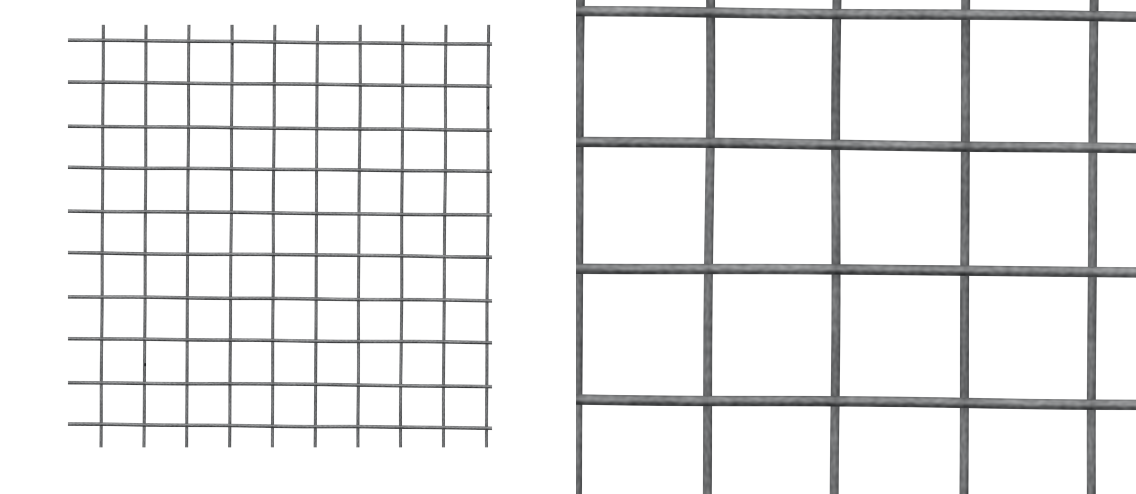
Left, the full canvas; right, a detail of the centre.
Give the GLSL for this pattern, as a Shadertoy shader.

```glsl
const float WIRES = 10.0;
const float PITCH = 0.0866;
const vec2 MESH_CENTER = vec2(0.0, 0.0221);
const vec2 MESH_HALF = vec2(0.4292, 0.4277);

float hash(vec2 p) {
    return fract(sin(dot(p, vec2(127.1, 311.7))) * 43758.5453);
}

vec2 gradient(vec2 cell) {
    float angle = 6.28318 * hash(cell);
    return vec2(cos(angle), sin(angle));
}

float gradientNoise(vec2 p) {
    vec2 i = floor(p), f = fract(p);
    vec2 u = f * f * f * (f * (f * 6.0 - 15.0) + 10.0);
    vec2 e = vec2(1.0, 0.0);
    float a = dot(gradient(i), f);
    float b = dot(gradient(i + e.xy), f - e.xy);
    float c = dot(gradient(i + e.yx), f - e.yx);
    float d = dot(gradient(i + e.xx), f - e.xx);
    return mix(mix(a, b, u.x), mix(c, d, u.x), u.y);
}

float nearestWire(float across) {
    return clamp(round(across / PITCH), 0.0, WIRES - 1.0);
}

// Slight bend along the wire plus a fixed offset per wire
float wireDrift(float along, float seed) {
    float bend = 0.0016 * gradientNoise(vec2(along * 5.0, seed * 3.7));
    return bend + 0.0012 * (hash(vec2(seed, 4.0)) - 0.5);
}

float coverage(float dist, float pixel) {
    return 1.0 - smoothstep(-0.65 * pixel, 0.65 * pixel, dist);
}

// Mottled zinc, with a few dark nicks
float wear(float along, float side, float seed) {
    float grain = gradientNoise(vec2(along * 190.0, side * 1.3 + seed * 7.3));
    float patches = gradientNoise(vec2(along * 22.0, seed * 5.1));
    float slot = along / PITCH * 2.0;
    float isNicked = step(0.984, hash(vec2(floor(slot), seed)));
    float nickDist = length(vec2((fract(slot) - 0.5) * 10.0, side - 0.4));
    float nick = isNicked * (1.0 - smoothstep(0.4, 1.1, nickDist));
    return 0.10 * grain + 0.09 * patches - 0.25 * nick;
}

vec3 zinc(float tone) {
    return clamp(tone + vec3(-0.004, 0.001, 0.006), 0.0, 1.0);
}

// Lit from above: pale upper side, dark underside
float rowTone(float side) {
    float lit = mix(0.27, 0.56, smoothstep(-0.8, 0.25, side));
    return lit - 0.12 * smoothstep(0.5, 1.0, side);
}

float columnTone(float side) {
    return 0.45 - 0.11 * side * side - 0.04 * side;
}

vec3 drawWire(vec3 under, float tone, float offset, float halfWidth,
              float along, float seed, float ends, float pixel) {
    float side = clamp(offset / halfWidth, -1.0, 1.0);
    vec3 metal = zinc(tone + wear(along, side, seed));
    return mix(under, metal, coverage(abs(offset) - halfWidth, pixel) * ends);
}

void mainImage(out vec4 fragColor, in vec2 fragCoord) {
    float pixel = 1.0 / iResolution.y;
    vec2 p = (fragCoord - 0.5 * iResolution.xy) * pixel;
    vec2 border = abs(p - MESH_CENTER) - MESH_HALF;
    float ends = coverage(max(border.x, border.y), pixel);
    float columnHalf = 0.0030, rowHalf = 0.0035;

    // Columns lean a little to the right
    float fromLeft = p.x + 0.3593 - 0.0057 * (p.y - MESH_CENTER.y);
    float column = nearestWire(fromLeft);
    float columnSeed = column + 20.0;
    float columnOffset = fromLeft - column * PITCH - wireDrift(p.y, columnSeed);

    // Rows fall to the right and are spaced alternately tight and loose
    float fromTop = 0.4157 - p.y - 0.0095 * p.x;
    float row = nearestWire(fromTop);
    float alternate = 0.0011 * (1.0 - 2.0 * mod(row, 2.0));
    float rowOffset = row * PITCH + alternate + wireDrift(p.x, row) - fromTop;

    // Rows lie over columns, with a soft shadow and a duller weld at crossings
    float shadow = 0.08 * exp(-abs(rowOffset) / 0.005);
    float weld = 0.06 * exp(-abs(columnOffset) / 0.003);
    float columnShade = columnTone(clamp(columnOffset / columnHalf, -1.0, 1.0)) - shadow;
    float rowShade = rowTone(clamp(rowOffset / rowHalf, -1.0, 1.0)) - weld;

    vec3 color = vec3(1.0);
    color = drawWire(color, columnShade, columnOffset, columnHalf, p.y, columnSeed, ends, pixel);
    color = drawWire(color, rowShade, rowOffset, rowHalf, p.x, row, ends, pixel);
    fragColor = vec4(color, 1.0);
}
```
